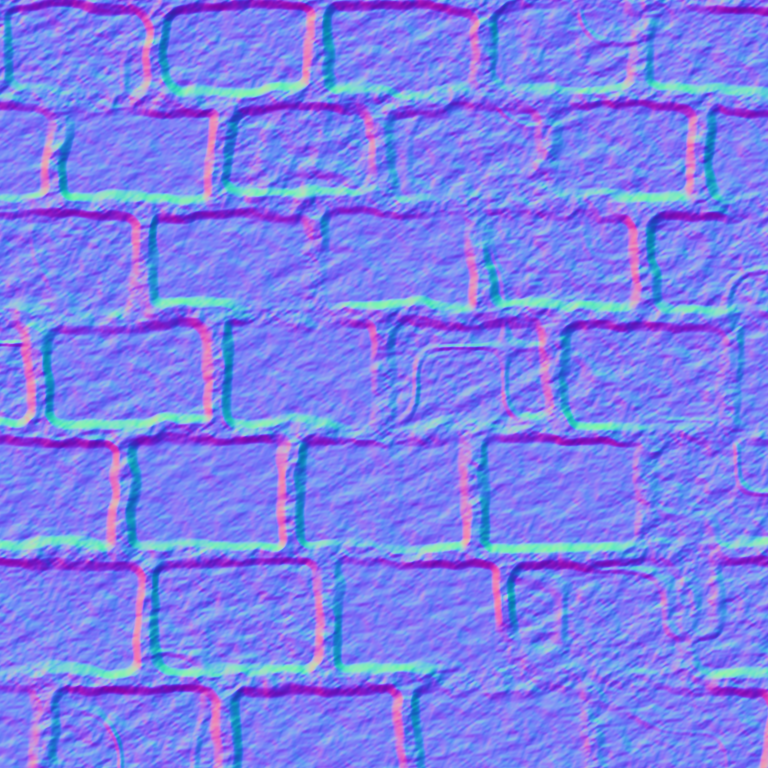
A Shadertoy shader for this texture map:

```glsl
// Tangent-space normal map of a rough, hand-laid brick wall in running bond.
// A height field of rounded bricks, uneven mortar, creases and stone grain
// is differentiated, and its slopes are encoded as colour (green points down).

float hash(vec2 p) {
    vec3 q = fract(vec3(p.xyx) * 0.1031);
    q += dot(q, q.yzx + 33.33);
    return fract((q.x + q.y) * q.z);
}

float noise(vec2 p) {
    vec2 i = floor(p), f = fract(p);
    f = f * f * f * (f * (f * 6.0 - 15.0) + 10.0);
    return mix(mix(hash(i), hash(i + vec2(1, 0)), f.x),
               mix(hash(i + vec2(0, 1)), hash(i + vec2(1, 1)), f.x), f.y);
}

// Chiselled grain, stretched along a rising diagonal
float grain(vec2 p) {
    p = vec2(0.9 * p.x + 0.44 * p.y, 1.6 * (0.9 * p.y - 0.44 * p.x)) * 38.0 + 90.0;
    float sum = 0.0, amp = 0.0046;
    for (int i = 0; i < 3; i++) {
        sum += amp * (noise(p) - 0.5);
        p = mat2(0.96, 0.28, -0.28, 0.96) * p * 2.05 + 17.3;
        amp *= 0.52;
    }
    return sum;
}

// Courses grow slightly taller towards the bottom of the wall
float courseTop(float row) {
    return (0.128 + 0.0033 * row) * row - 0.002;
}

float courseAt(float depth) {
    return floor((sqrt(0.016384 + 0.0132 * (depth + 0.002)) - 0.128) / 0.0066);
}

float jointX(float column, float row, float pitch, float shift) {
    return shift + column * pitch + 0.012 * (hash(vec2(column, row) + 41.0) - 0.5);
}

float height(vec2 uv) {
    const float shifts[7] = float[7](0.0, 0.07, -0.03, 0.055, -0.07, -0.042, 0.06);

    // Wobble the outlines
    vec2 p = vec2(uv.x, 1.0 - uv.y);
    p += 0.014 * (vec2(noise(uv * 13.0 + 5.0), noise(uv * 13.0 + 60.0)) - 0.5);
    p += 0.006 * (vec2(noise(uv * 42.0 + 8.0), noise(uv * 42.0 + 30.0)) - 0.5);

    // Find the brick and its bounds
    float row = courseAt(p.y);
    float pitch = 0.208 + 0.005 * row;
    float shift = shifts[clamp(int(row), 0, 6)];
    float column = floor((p.x - shift) / pitch);
    vec2 lo = vec2(jointX(column, row, pitch, shift), courseTop(row));
    vec2 hi = vec2(jointX(column + 1.0, row, pitch, shift), courseTop(row + 1.0));
    float variety = hash(vec2(column, row) + 7.0);

    // Rounded box distance
    float radius = 0.012 + 0.012 * variety;
    vec2 q = abs(p - 0.5 * (lo + hi)) - 0.5 * (hi - lo) + vec2(0.011, 0.0115) + radius;
    float d = length(max(q, 0.0)) + min(max(q.x, q.y), 0.0) - radius;
    float brick = smoothstep(0.006, -0.008, d);

    // Recessed mortar, filled to varying depth
    float recess = mix(0.003, 0.0165, smoothstep(0.1, 0.75, noise(uv * 8.0 + 21.0)));
    float h = -recess * (1.0 - brick);

    // Creases on some bricks, and grain that is rougher in the mortar
    float crease = smoothstep(0.07, 0.0, abs(noise(uv * 10.0 + 73.0) - 0.5));
    h -= 0.004 * crease * brick * smoothstep(0.45, 0.9, variety);
    h += grain(uv) * mix(1.5, 0.7 + 0.6 * variety, brick);
    h += 0.0013 * (1.0 - brick) * noise(uv * 120.0);
    return h;
}

void mainImage(out vec4 fragColor, in vec2 fragCoord) {
    vec2 uv = fragCoord / iResolution.xy;
    vec2 e = vec2(0.0016, 0.0);
    vec2 slope = vec2(height(uv + e.xy) - height(uv - e.xy),
                      height(uv + e.yx) - height(uv - e.yx)) / (2.0 * e.x);
    vec3 normal = normalize(vec3(-slope.x, slope.y, 1.0));
    fragColor = vec4(vec3(0.49, 0.5, 0.49) + normal * vec3(0.5, 0.5, 0.48), 1.0);
}
```
